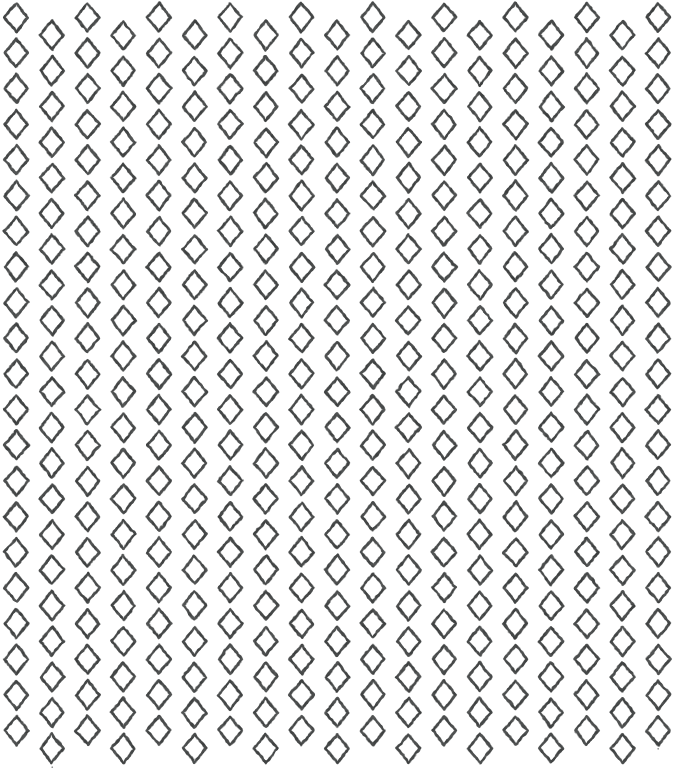
This pattern is drawn by a Shadertoy shader. Its source:

```glsl
const vec3 PAPER = vec3(1.0);
const vec3 INK = vec3(0.23, 0.24, 0.24);

const float PITCH = 0.04643;                    // spacing, in canvas heights
const vec2 FIRST_CENTER = vec2(0.0212, 0.0226); // from the top left
const vec2 LAST_CELL = vec2(18.0, 20.0);        // 19 columns of 21 diamonds
const vec2 HALF_SIZE = vec2(0.0151, 0.0184);
const float HALF_STROKE = 0.00182;

float hash(vec2 p) {
    return fract(sin(dot(p, vec2(127.1, 311.7))) * 43758.5453);
}

float valueNoise(vec2 p) {
    vec2 cell = floor(p);
    vec2 f = fract(p);
    f = f * f * (3.0 - 2.0 * f);
    float near = mix(hash(cell), hash(cell + vec2(1.0, 0.0)), f.x);
    float far = mix(hash(cell + vec2(0.0, 1.0)), hash(cell + 1.0), f.x);
    return mix(near, far, f.y);
}

float segmentDistance(vec2 p, vec2 a, vec2 b) {
    vec2 pa = p - a;
    vec2 ba = b - a;
    return length(pa - ba * clamp(dot(pa, ba) / dot(ba, ba), 0.0, 1.0));
}

// Corner 0 is right, then bottom, left and top, each slightly displaced
vec2 diamondCorner(int index, vec2 cell, vec2 halfSize, float jitter) {
    int k = index % 4;
    float angle = float(k) * 1.570796;
    vec2 seed = cell + float(k) * vec2(37.0, 17.0);
    vec2 shift = vec2(hash(seed), hash(seed + 71.3)) - 0.5;
    return vec2(cos(angle), sin(angle)) * halfSize + shift * jitter;
}

float diamondDistance(vec2 p, vec2 cell, vec2 halfSize, float jitter) {
    float d = 1.0;
    for (int i = 0; i < 4; i++) {
        vec2 a = diamondCorner(i, cell, halfSize, jitter);
        vec2 b = diamondCorner(i + 1, cell, halfSize, jitter);
        d = min(d, segmentDistance(p, a, b));
    }
    return d;
}

float coverage(float d, float softness) {
    return 1.0 - smoothstep(-softness, softness, d);
}

void mainImage(out vec4 fragColor, in vec2 fragCoord) {
    vec2 p = vec2(fragCoord.x, iResolution.y - fragCoord.y) / iResolution.y;
    float softness = 0.75 / iResolution.y;

    // Staggered grid: odd columns sit half a step lower
    vec2 grid = (p - FIRST_CENTER) / PITCH;
    float column = clamp(round(grid.x), 0.0, LAST_CELL.x);
    float stagger = 0.5 * mod(column, 2.0);
    float row = clamp(round(grid.y - stagger), 0.0, LAST_CELL.y);
    vec2 cell = vec2(column, row);
    vec2 local = (grid - cell - vec2(0.0, stagger)) * PITCH;

    // Hand-drawn outline: a slow wander and a ragged edge
    vec2 wander = vec2(valueNoise(p * 150.0), valueNoise(p * 150.0 + 53.0)) - 0.5;
    float ragged = valueNoise(p * 330.0 + 19.0) - 0.5;
    float outline = diamondDistance(local + wander * 0.0011, cell, HALF_SIZE, 0.0012);
    float ink = coverage(outline - HALF_STROKE + ragged * 0.0011, softness);

    // Uneven pressure lightens parts of the line
    ink *= 1.0 - 0.14 * valueNoise(p * 260.0 + 7.0);

    // Stray specks near the lower edge
    float specks = min(length(p - vec2(0.068, 0.999)), length(p - vec2(0.857, 0.975)));
    ink = max(ink, 0.7 * coverage(specks - 0.0009, softness));

    fragColor = vec4(mix(PAPER, INK, ink), 1.0);
}
```
